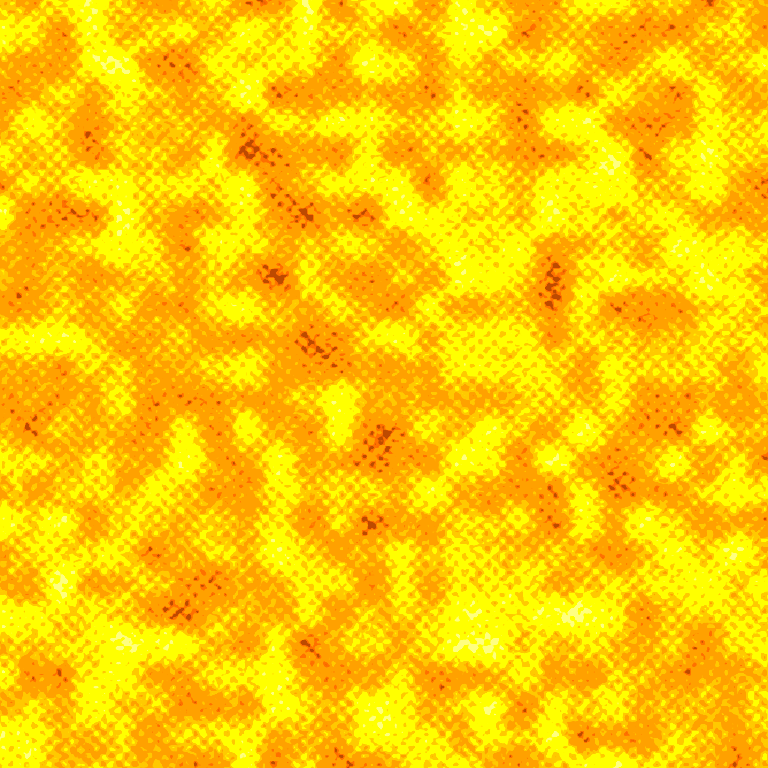
A WebGL 1 fragment shader for this texture:

```glsl
precision highp float;
// Posterized fiery mottle: soft noise blobs, a fine checker of dots and grain in flat yellows and oranges.

uniform vec2 u_resolution;

const float PI = 3.14159265;

const vec3 EMBER  = vec3(0.74, 0.29, 0.00);
const vec3 RUST   = vec3(1.00, 0.44, 0.00);
const vec3 ORANGE = vec3(1.00, 0.63, 0.00);
const vec3 AMBER  = vec3(1.00, 0.79, 0.00);
const vec3 YELLOW = vec3(1.00, 1.00, 0.00);
const vec3 PALE   = vec3(1.00, 1.00, 0.50);

float hash(vec2 cell) {
  return fract(sin(dot(cell, vec2(127.1, 311.7))) * 43758.5453);
}

// Value noise in -1..1; the seed shifts the lattice.
float valueNoise(vec2 p, float seed) {
  vec2 cell = floor(p) + seed;
  vec2 f = fract(p);
  vec2 s = f * f * (3.0 - 2.0 * f);
  float bottom = mix(hash(cell), hash(cell + vec2(1.0, 0.0)), s.x);
  float top = mix(hash(cell + vec2(0.0, 1.0)), hash(cell + vec2(1.0)), s.x);
  return mix(bottom, top, s.y) * 2.0 - 1.0;
}

// Broad patches with a coarser and a finer companion.
float patches(vec2 uv, float scale) {
  return valueNoise(uv * scale, 17.0)
       + 0.40 * valueNoise(uv * scale * 0.5, 53.0)
       + 0.35 * valueNoise(uv * scale * 2.0, 91.0);
}

// Rounded checker with the given number of cells across the canvas.
float checker(vec2 uv, float cells) {
  vec2 wave = sin(uv * cells * PI);
  return wave.x * wave.y;
}

// Moves on to the next flat tone where heat passes the threshold.
vec3 addTone(vec3 base, vec3 tone, float heat, float threshold, float softness) {
  return mix(base, tone, smoothstep(threshold - softness, threshold + softness, heat));
}

vec3 firePalette(float heat, float softness) {
  vec3 color = EMBER;
  color = addTone(color, RUST, heat, -1.38, softness);
  color = addTone(color, ORANGE, heat, -1.10, softness);
  color = addTone(color, AMBER, heat, -0.225, softness);
  color = addTone(color, YELLOW, heat, 0.265, softness);
  return addTone(color, PALE, heat, 1.27, softness);
}

void main() {
  vec2 uv = gl_FragCoord.xy / min(u_resolution.x, u_resolution.y);

  float heat = patches(uv, 25.0);
  heat += 0.46 * checker(uv, 100.0);
  heat += 0.40 * valueNoise(uv * 256.0, 137.0);

  gl_FragColor = vec4(firePalette(heat, 0.08), 1.0);
}
```
